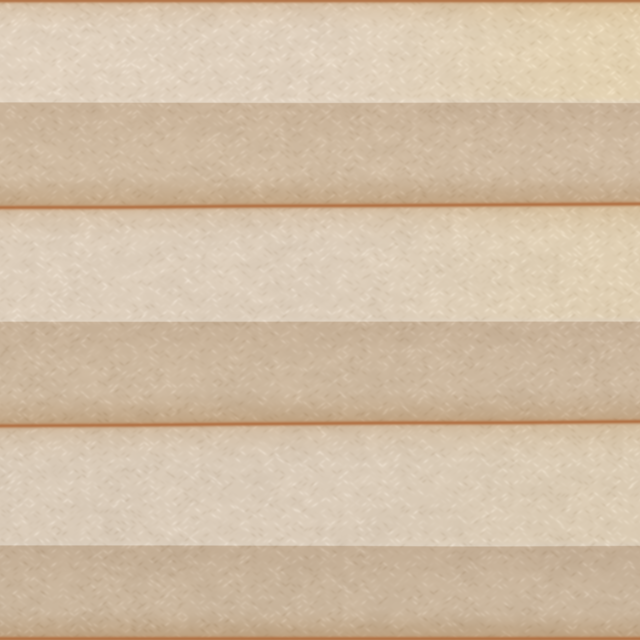
Write a Shadertoy shader that draws this texture.

```glsl
// Pleated fabric blind: three horizontal pleats, each a lit upper panel and a
// shaded lower panel that meet at a fold, divided by thin rust-coloured seams.
// A crepe weave is built from short diagonal threads scattered on a grid.

const int PLEATS = 3;
// Heights measured downward from the top edge, in canvas units
const float SEAMS[4] = float[4](0.001, 0.322, 0.662, 0.998);
const float FOLDS[3] = float[3](0.161, 0.503, 0.853);

const float SEAM_TILT = 0.006;
const float SEAM_WIDTH = 0.0032;
const float SEAM_HALO = 0.010;
const float RIDGE_WIDTH = 0.006;
const float WEAVE_CELLS = 112.0;
const float WEAVE_DEPTH = 0.050;
const float BLOTCH_DEPTH = 0.016;
const float PLEAT_DIMMING = 0.013;

const vec3 LIT = vec3(0.875, 0.815, 0.740);
const vec3 LIT_UNDER_SEAM = vec3(0.840, 0.755, 0.650);
const vec3 SHADE = vec3(0.812, 0.730, 0.630);
const vec3 SHADE_AT_FOLD = vec3(0.788, 0.700, 0.598);
const vec3 SHADE_AT_SEAM = vec3(0.765, 0.660, 0.535);
const vec3 RIDGE = vec3(0.890, 0.840, 0.775);
const vec3 SEAM = vec3(0.690, 0.430, 0.250);
const vec3 HALO = vec3(0.760, 0.590, 0.420);
const vec3 SUN_TINT = vec3(1.015, 1.005, 0.935);
const vec3 THREAD_TINT = vec3(0.88, 1.0, 1.15);

float hash(vec2 p) {
    return fract(sin(dot(p, vec2(127.1, 311.7))) * 43758.5453);
}

float noise(vec2 p) {
    vec2 i = floor(p), f = fract(p);
    f = f * f * (3.0 - 2.0 * f);
    float low = mix(hash(i), hash(i + vec2(1, 0)), f.x);
    float high = mix(hash(i + vec2(0, 1)), hash(i + vec2(1, 1)), f.x);
    return mix(low, high, f.y);
}

// Sum of soft threads, each leaning randomly to the left or right
float weave(vec2 p) {
    vec2 cell = floor(p);
    float sum = 0.0;
    for (int y = -1; y <= 1; y++)
    for (int x = -1; x <= 1; x++) {
        vec2 id = cell + vec2(x, y);
        vec2 center = id + 0.2 + 0.6 * vec2(hash(id), hash(id + 37.0));
        float lean = hash(id + 71.0) < 0.5 ? -1.0 : 1.0;
        vec2 along = normalize(vec2(1.0, 0.75 * lean));
        vec2 d = p - center;
        float a = dot(d, along);
        float b = dot(d, vec2(-along.y, along.x));
        float tone = 2.0 * hash(id + 113.0) - 0.9;
        sum += tone * exp(-a * a / 0.28 - b * b / 0.055);
    }
    return sum;
}

// Inner seams tilt and waver a little; the outer two stay level
float seamHeight(int k, float x) {
    float inner = (k > 0 && k < PLEATS) ? 1.0 : 0.0;
    float waver = 0.0015 * (noise(vec2(x * 5.0, float(k) * 9.0)) - 0.5);
    return SEAMS[k] + inner * (waver - SEAM_TILT * (x - 0.5));
}

void mainImage(out vec4 fragColor, in vec2 fragCoord) {
    vec2 uv = fragCoord / iResolution.xy;
    float pixel = 1.0 / iResolution.y;
    float down = 1.0 - uv.y;

    // Find the pleat and the nearest seam
    int pleat = 0;
    float seamDist = 1.0;
    for (int k = 0; k <= PLEATS; k++) {
        float h = seamHeight(k, uv.x);
        if (k < PLEATS && down > h) pleat = k;
        seamDist = min(seamDist, abs(down - h));
    }
    float top = seamHeight(pleat, uv.x);
    float bottom = seamHeight(pleat + 1, uv.x);
    float fold = FOLDS[pleat] + 0.002 * (noise(vec2(uv.x * 4.0, float(pleat) * 7.0)) - 0.5);

    // Upper panel brightens toward the fold
    float u = (down - top) / (fold - top);
    vec3 upper = mix(LIT_UNDER_SEAM, LIT, smoothstep(-0.1, 0.35, u));
    float sun = smoothstep(0.45, 1.0, uv.x) * (1.0 - 0.3 * float(pleat));
    upper *= mix(vec3(1.0), SUN_TINT, sun);
    float ridge = (down - fold) / RIDGE_WIDTH;
    upper = mix(upper, RIDGE, 0.55 * exp(-ridge * ridge));

    // Lower panel is darkest next to the seam
    float v = (down - fold) / (bottom - fold);
    vec3 lower = mix(SHADE_AT_FOLD, SHADE, smoothstep(0.0, 0.5, v));
    lower = mix(lower, SHADE_AT_SEAM, smoothstep(0.65, 1.0, v));

    float edge = max(pixel, 0.0015);
    vec3 color = mix(upper, lower, smoothstep(-edge, edge, down - fold));
    color *= 1.0 - PLEAT_DIMMING * float(pleat);

    // Woven relief and faint uneven tone
    float thread = weave(uv * WEAVE_CELLS);
    color += WEAVE_DEPTH * thread * THREAD_TINT;
    color += BLOTCH_DEPTH * (noise(uv * vec2(22.0, 34.0)) + noise(uv * 60.0) - 1.0);

    // Seam line with its warm halo
    color = mix(color, HALO, 0.5 * exp(-seamDist / SEAM_HALO * 2.0));
    float line = seamDist / max(SEAM_WIDTH, pixel);
    color = mix(color, SEAM, 0.88 * exp(-line * line));

    fragColor = vec4(clamp(color, 0.0, 1.0), 1.0);
}
```
